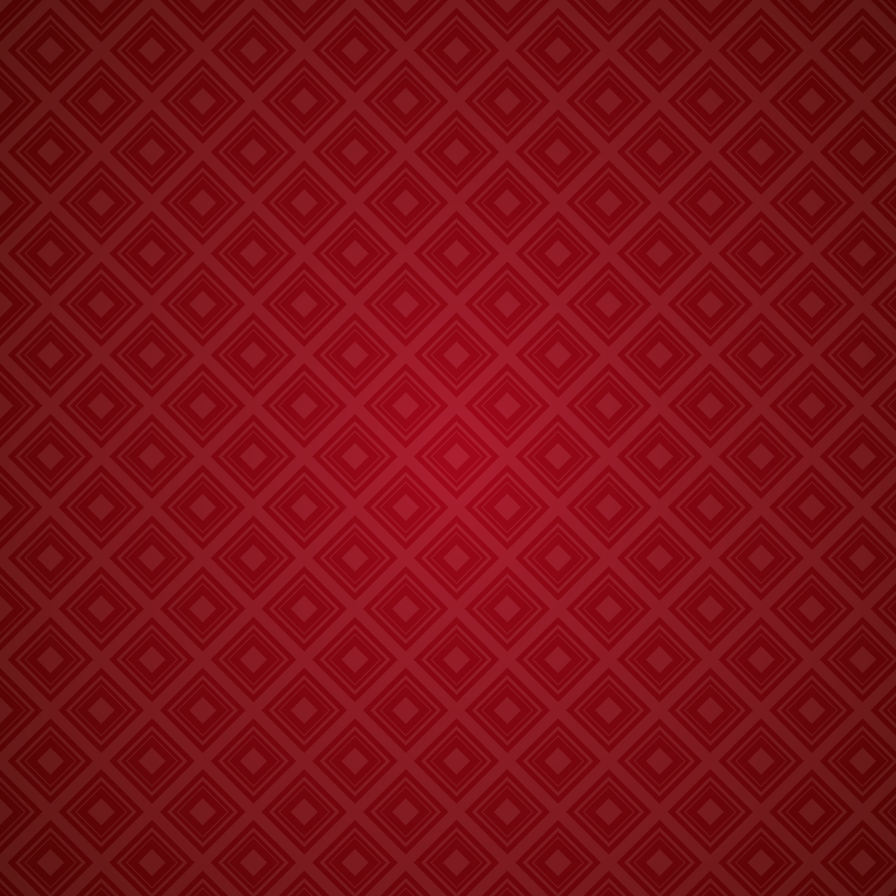
A WebGL 2 fragment shader for this pattern:

```glsl
#version 300 es
precision highp float;
// Crimson lattice of nested diamonds under a soft radial glow.
// The plane is turned by 45 degrees and folded into square cells; each cell
// carries three dark rings, and both tones fade from the centre to the rim.

#define PERIOD 0.1133               // spacing of diamonds across and down
#define ANCHOR vec2(0.5095, 0.4905) // centre of one diamond
#define INNER_RING vec2(0.268, 0.483) // ring limits, 1.0 = cell border
#define MIDDLE_RING vec2(0.513, 0.613)
#define OUTER_RING vec2(0.697, 0.843)
#define GLOW_CENTRE vec2(0.51, 0.49)
#define GLOW_STRETCH vec2(1.08, 0.92)
#define GLOW_RADIUS 0.70
#define DARK_CENTRE vec3(0.630, 0.030, 0.105)
#define DARK_RIM vec3(0.310, 0.014, 0.010)
#define LIGHT_CENTRE vec3(0.680, 0.116, 0.190)
#define LIGHT_RIM vec3(0.370, 0.094, 0.082)

uniform vec2 u_resolution;
out vec4 fragColor;

// Distance from the nearest diamond centre: 0 at the centre, 1 at the border.
float diamondDistance(vec2 p) {
    vec2 q = (p - ANCHOR) / PERIOD;
    vec2 turned = vec2(q.x + q.y, q.x - q.y);
    vec2 cell = abs(fract(turned + 0.5) - 0.5);
    return 2.0 * max(cell.x, cell.y);
}

// Share of a pixel of width w that lies between the two limits of a ring.
float ringCoverage(float d, vec2 limits, float w) {
    vec2 passed = clamp((d - limits) / w + 0.5, 0.0, 1.0);
    return passed.x - passed.y;
}

void main() {
    float side = min(u_resolution.x, u_resolution.y);
    vec2 p = gl_FragCoord.xy / side;

    // Nested rings; the pixel width is measured in units of the distance.
    float d = diamondDistance(p);
    float pixelWidth = 2.0 * sqrt(2.0) / (PERIOD * side);
    float rings = ringCoverage(d, INNER_RING, pixelWidth)
                + ringCoverage(d, MIDDLE_RING, pixelWidth)
                + ringCoverage(d, OUTER_RING, pixelWidth);

    // Radial fade shared by the ground and the rings.
    float fade = min(length((p - GLOW_CENTRE) * GLOW_STRETCH) / GLOW_RADIUS, 1.0);
    vec3 ground = mix(LIGHT_CENTRE, LIGHT_RIM, fade);
    vec3 ringColor = mix(DARK_CENTRE, DARK_RIM, fade);

    fragColor = vec4(mix(ground, ringColor, rings), 1.0);
}
```
